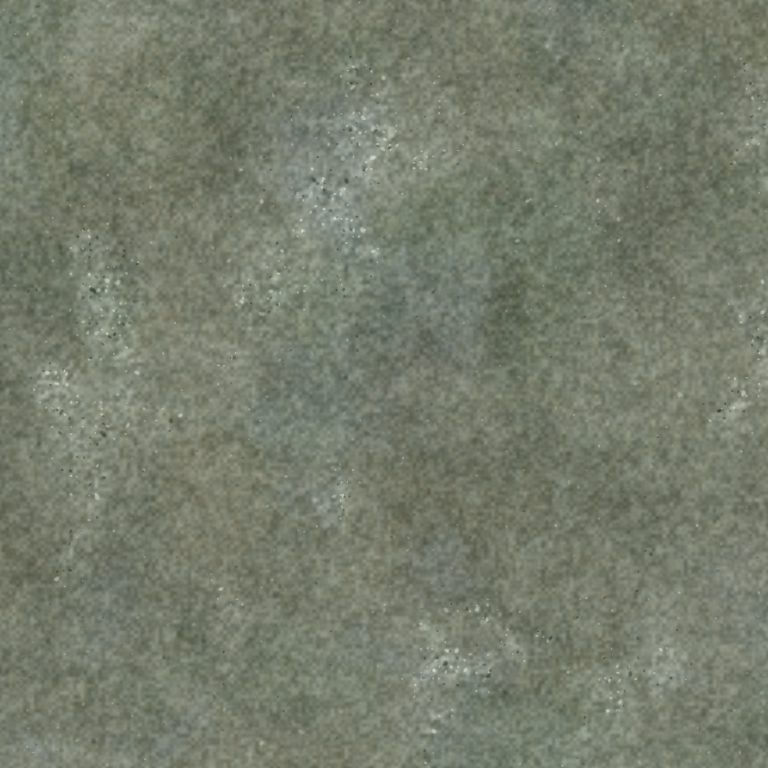
Reproduce this texture procedurally as a Shadertoy shader.

```glsl
// Weathered grey-green stone: layered value noise gives soft stains and gritty grain,
// a warped mask gathers pale worn patches, and slope shading, flecks and pits
// roughen the surface, mostly inside those patches.

#define BASE_COLOR   vec3(0.456, 0.480, 0.415)
#define MOSS_TINT    vec3(-0.016, -0.002, -0.012)
#define EARTH_TINT   vec3(0.012, 0.002, -0.006)
#define SLATE_TINT   vec3(-0.002, 0.002, 0.024)
#define WORN_TINT    vec3(0.052, 0.057, 0.063)
#define STAIN_DEPTH  0.060
#define MOTTLE_DEPTH 0.050
#define GRAIN_DEPTH  0.078
#define RELIEF_DEPTH 0.055
#define FLECK_LIGHT  0.190
#define PIT_DARK     0.210

float hash(vec2 cell, uint seed) {
    uvec2 q = uvec2(ivec2(cell));
    uint h = q.x * 1597u + q.y * 51749u + seed * 7919u;
    h = (h ^ (h >> 15)) * 73244475u;
    h = (h ^ (h >> 13)) * 73244475u;
    h ^= h >> 16;
    return float(h & 65535u) / 65535.0;
}

// Smooth value noise from -1 to 1
float noise(vec2 p, uint seed) {
    vec2 i = floor(p), f = fract(p);
    f = f * f * (3.0 - 2.0 * f);
    float low = mix(hash(i, seed), hash(i + vec2(1, 0), seed), f.x);
    float high = mix(hash(i + vec2(0, 1), seed), hash(i + vec2(1, 1), seed), f.x);
    return 2.0 * mix(low, high, f.y) - 1.0;
}

float fbm(vec2 p, uint seed) {
    float sum = 0.0, amp = 0.5;
    for (int i = 0; i < 5; i++) {
        sum += amp * noise(p, seed + uint(i));
        p = mat2(0.8, 0.6, -0.6, 0.8) * p * 2.03 + 3.7;
        amp *= 0.5;
    }
    return sum;
}

float height(vec2 uv) {
    return noise(uv * 90.0, 31u) + 0.7 * noise(uv * 170.0, 32u);
}

// Soft rounded specks, one candidate per grid cell, kept with the given chance
float specks(vec2 uv, float cells, float chance, uint seed) {
    vec2 p = uv * cells;
    p += 0.12 * vec2(noise(p * 1.3, seed + 7u), noise(p * 1.3, seed + 8u));
    vec2 id = floor(p);
    vec2 center = 0.4 + 0.2 * vec2(hash(id, seed), hash(id, seed + 1u));
    vec2 d = fract(p) - center;
    float angle = 3.14159 * hash(id, seed + 2u);
    d = mat2(cos(angle), sin(angle), -sin(angle), cos(angle)) * d;
    float radius = mix(0.20, 0.38, hash(id, seed + 3u));
    float dist = length(d * vec2(1.0, 1.3));
    float keep = 1.0 - smoothstep(chance - 0.02, chance + 0.02, hash(id, seed + 4u));
    return keep * (1.0 - smoothstep(radius * 0.3, radius + 0.05, dist));
}

void mainImage(out vec4 fragColor, in vec2 fragCoord) {
    vec2 uv = fragCoord / iResolution.y;

    // Ragged worn patches, taller than wide and commoner near the top
    vec2 warp = vec2(fbm(uv * 9.0, 1u), fbm(uv * 9.0, 8u));
    vec2 warped = uv + 0.06 * warp;
    float wear = fbm(warped * vec2(9.0, 6.0), 15u) + 0.25 * (uv.y - 0.45);
    float worn = smoothstep(0.05, 0.50, wear);
    float rough = worn * smoothstep(-0.25, 0.30, fbm(uv * 24.0, 22u));

    // Broad stains of moss, earth and slate
    vec3 color = BASE_COLOR;
    color += MOSS_TINT * smoothstep(-0.1, 0.5, fbm(warped * 7.0, 41u));
    color += EARTH_TINT * smoothstep(-0.2, 0.4, fbm(warped * 8.0, 48u));
    color += SLATE_TINT * smoothstep(0.0, 0.45, fbm(warped * vec2(7.0, 5.0), 55u));
    color += STAIN_DEPTH * fbm(warped * 6.0, 62u);
    color += MOTTLE_DEPTH * fbm(warped * 20.0, 66u);
    color += WORN_TINT * (0.4 * worn + 0.8 * rough);

    // Gritty grain with a faint warm and cool variation
    float grain = 0.30 * noise(uv * 58.0, 71u) + 0.70 * noise(uv * 120.0, 72u)
                + 0.75 * noise(uv * 215.0, 73u);
    color += GRAIN_DEPTH * grain * (0.85 + 0.35 * rough);
    color += vec3(0.008, 0.0, -0.008) * noise(uv * 75.0, 74u);

    // Slopes lit from the upper left
    float slope = height(uv) - height(uv + vec2(-0.0025, 0.0030));
    color += RELIEF_DEPTH * slope * (0.35 + 0.9 * rough);

    // Pale flecks and dark pits, large and small
    float pale = specks(uv, 75.0, 0.004 + 0.18 * rough, 81u)
               + 0.8 * specks(uv, 125.0, 0.012 + 0.24 * rough, 91u);
    float pits = specks(uv, 70.0, 0.10 * rough * rough, 101u)
               + 0.7 * specks(uv, 115.0, 0.006 + 0.15 * rough, 111u);
    color += FLECK_LIGHT * min(pale, 1.0) * vec3(0.96, 1.0, 0.98);
    color -= PIT_DARK * min(pits, 1.0) * vec3(1.0, 0.96, 0.94);

    fragColor = vec4(clamp(color, 0.0, 1.0), 1.0);
}
```
